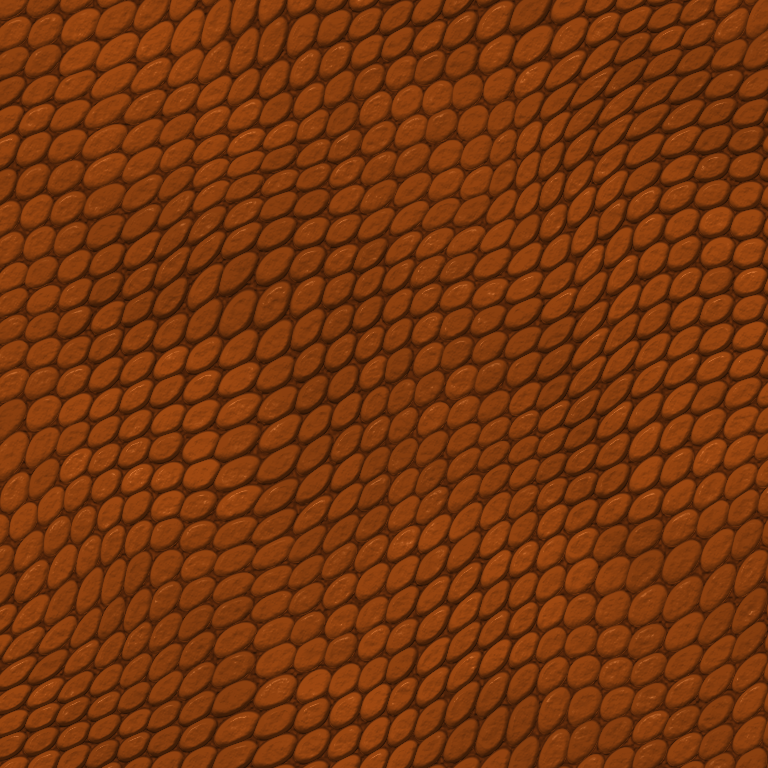
Give the GLSL for this texture, as a three.js fragment shader.

```glsl
// Brown reptile leather: slanted oval scales on a sheared, gently warped lattice.
// Touching ovals with rounded rims form a height field that also holds folds and
// fine wrinkles; its slopes are lit from above with small broken waxy glints.
varying vec2 vUv;

const vec2 REPEATS = vec2(24.0, 26.0);  // scales across and down
const float ROW_RISE = 0.25;            // rows climbed per column
const float OVAL_SLANT = 0.68;          // stretch along the rising diagonal
const float SCALE_RADIUS = 0.535;       // in lattice units, leaves small corner pits
const float RIM_WIDTH = 0.21;
const float SCALE_HEIGHT = 0.0054;
const vec3 LEATHER = vec3(0.556, 0.253, 0.060);
const vec3 CREASE = vec3(0.29, 0.127, 0.033);
const vec3 PIT = vec3(0.43, 0.19, 0.048);
const vec3 GLINT = vec3(0.36, 0.29, 0.22);
const vec3 LIGHT = vec3(-0.22, 0.58, 0.78);

float hash(vec2 p) {
  vec3 q = fract(vec3(p.xyx) * 0.1031);
  q += dot(q, q.yzx + 33.33);
  return fract((q.x + q.y) * q.z);
}

float noise(vec2 p) {
  vec2 i = floor(p);
  vec2 f = fract(p);
  f = f * f * f * (f * (f * 6.0 - 15.0) + 10.0);
  return mix(mix(hash(i), hash(i + vec2(1.0, 0.0)), f.x),
             mix(hash(i + vec2(0.0, 1.0)), hash(i + vec2(1.0, 1.0)), f.x), f.y);
}

float fbm(vec2 p) {
  float sum = 0.0;
  float weight = 0.5;
  for (int i = 0; i < 3; i++) {
    sum += weight * noise(p);
    p = mat2(1.6, 1.2, -1.2, 1.6) * p + 7.3;
    weight *= 0.5;
  }
  return sum / 0.875;
}

// Canvas position to sheared lattice, bent by a slow warp
vec2 toLattice(vec2 p, float amount) {
  vec2 bend = vec2(noise(p * 5.5 + 3.7), noise(p * 5.5 + 41.2)) - 0.5;
  vec2 g = (p + bend * amount) * REPEATS;
  return vec2(g.x, g.y - ROW_RISE * g.x);
}

// x, y: distances to the two nearest scale centres, z: random value of the nearest
vec3 nearestScales(vec2 g) {
  vec2 cell = floor(g);
  vec3 best = vec3(9.0, 9.0, 0.0);
  for (int j = -1; j <= 1; j++) {
    for (int i = -1; i <= 1; i++) {
      vec2 id = cell + vec2(float(i), float(j));
      float rnd = hash(id + 17.0);
      vec2 jitter = (vec2(rnd, hash(id + 71.0)) - 0.5) * 0.10;
      vec2 d = g - id - 0.5 - jitter;
      float dist = sqrt(dot(d, d) - OVAL_SLANT * d.x * d.y);
      if (dist < best.x) best = vec3(dist, best.x, rnd);
      else best.y = min(best.y, dist);
    }
  }
  return best;
}

// Depth inside the oval, cut softly where two ovals press together
float depthInside(float nearest, float second) {
  float oval = SCALE_RADIUS - nearest;
  float seam = 0.5 * (second - nearest) + 0.03;
  float blend = max(0.06 - abs(oval - seam), 0.0) / 0.06;
  return min(oval, seam) - blend * blend * 0.015;
}

// x: surface height, y: scale profile, z: random value, w: depth inside the oval
vec4 surface(vec2 p) {
  vec3 near = nearestScales(toLattice(p, 0.042));
  float inside = depthInside(near.x, near.y);
  float rim = clamp(inside / RIM_WIDTH, 0.0, 1.0);
  float body = rim * (2.0 - rim);
  float wear = mix(0.5, 1.15, smoothstep(0.25, 0.7, noise(p * 5.0 + 12.0)));
  float fold = 0.012 * noise(p * vec2(4.5, 4.0) + 25.0);
  float wrinkle = 0.0018 * fbm(p * 110.0 + near.z * 31.0) * body;
  float grain = 0.0018 * noise(p * 250.0) * (1.0 - smoothstep(0.0, 0.3, body));
  return vec4(SCALE_HEIGHT * body * wear + fold + wrinkle + grain, body, near.z, inside);
}

vec3 surfaceNormal(vec2 p, float e) {
  float dx = surface(p + vec2(e, 0.0)).x - surface(p - vec2(e, 0.0)).x;
  float dy = surface(p + vec2(0.0, e)).x - surface(p - vec2(0.0, e)).x;
  return normalize(vec3(-dx, -dy, 2.0 * e));
}

// Waxy shine, broken into patches by noise
float shine(vec3 n, vec2 p, float body) {
  vec3 halfway = normalize(normalize(LIGHT) + vec3(0.0, 0.0, 1.0));
  float patches = smoothstep(0.45, 0.8, noise(p * 45.0 + 8.0));
  return pow(max(dot(n, halfway), 0.0), 90.0) * patches * smoothstep(0.7, 1.0, body);
}

void main() {
  vec4 s = surface(vUv);
  vec3 n = surfaceNormal(vUv, 0.0009);

  // Broad light, bounded so rims neither glare nor turn black
  float diffuse = max(dot(n, normalize(LIGHT)), 0.0);
  float shade = clamp(0.26 + 0.95 * diffuse, 0.5, 1.05);

  // Scale tint, slow stains, thin dark creases and grainy pits between ovals
  float stain = mix(0.93, 1.02, smoothstep(0.2, 0.75, noise(vUv * 4.5 + 60.0)));
  vec3 color = LEATHER * mix(0.96, 1.05, s.z) * stain;
  vec3 gap = mix(CREASE, PIT, smoothstep(0.0, 0.06, -s.w) * noise(vUv * 250.0 + 5.0));
  color = mix(gap, color, smoothstep(-0.01, 0.065, s.w));

  color = color * shade + GLINT * shine(n, vUv, s.y) * 0.6;
  gl_FragColor = vec4(color, 1.0);
}
```
